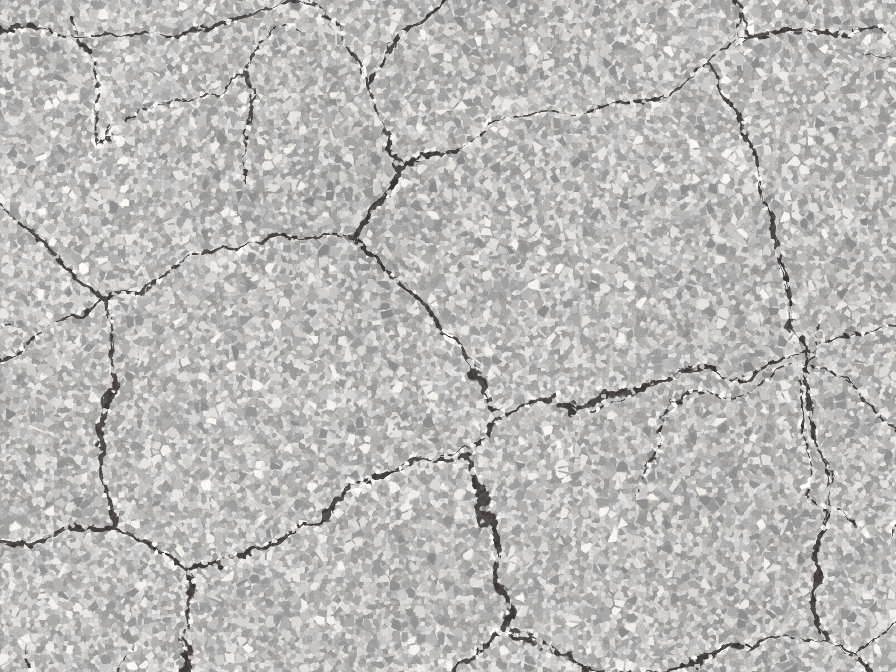
Reproduce this texture procedurally as a WebGL 1 fragment shader.

```glsl
precision highp float;
// Weathered grey asphalt: fine angular grit and scattered stones, split by dark cracks.
// Grit, stones and slabs are Voronoi cells; gradient noise bends the slab borders
// into jagged cracks, and loose grains roughen and brighten the crack edges.

uniform vec2 u_resolution;

#define SLAB_SCALE vec2(2.05, 2.7)
#define SLAB_TILT 0.26
#define BRANCH_SCALE 4.6
#define CRACK_WIDTH 0.0031
#define GRIT_SCALE 150.0
#define STONE_SCALE 74.0
#define GRIT_CONTRAST 0.30
#define STONE_CONTRAST 0.42
#define BASE_TONE 0.755
#define SEED vec2(3.37, 7.61)

vec3 hash3(vec2 p) {
  vec3 q = fract(p.xyx * vec3(0.1031, 0.1030, 0.0973));
  q += dot(q, q.yxz + 33.33);
  return fract((q.xxy + q.yzz) * q.zyx);
}

float cornerSlope(vec2 corner, vec2 offset) {
  return dot(hash3(corner).xy * 2.0 - 1.0, offset);
}

float gradientNoise(vec2 p) {
  vec2 i = floor(p), f = fract(p);
  vec2 u = f * f * f * (f * (f * 6.0 - 15.0) + 10.0);
  vec2 e = vec2(1.0, 0.0);
  return mix(mix(cornerSlope(i, f), cornerSlope(i + e, f - e), u.x),
             mix(cornerSlope(i + e.yx, f - e.yx), cornerSlope(i + e.xx, f - e.xx), u.x), u.y);
}

vec2 wander(vec2 p) {
  return vec2(gradientNoise(p), gradientNoise(p + 37.7));
}

// Voronoi cell: border distance, two random values of the cell, one of the border
vec4 cells(vec2 p, float jitter) {
  vec2 base = floor(p);
  vec2 nearest = vec2(8.0), second = vec2(9.0);
  vec3 nearestId = vec3(0.0), secondId = vec3(0.0);
  for (int j = -1; j <= 1; j++) {
    for (int i = -1; i <= 1; i++) {
      vec2 cell = base + vec2(float(i), float(j));
      vec3 id = hash3(cell);
      vec2 r = cell + 0.5 + jitter * (id.xy - 0.5) - p;
      if (dot(r, r) < dot(nearest, nearest)) {
        second = nearest;
        secondId = nearestId;
        nearest = r;
        nearestId = id;
      } else if (dot(r, r) < dot(second, second)) {
        second = r;
        secondId = id;
      }
    }
  }
  float border = dot(0.5 * (nearest + second), normalize(second - nearest));
  float other = fract(nearestId.z * 17.3 + nearestId.x * 9.1);
  return vec4(border, nearestId.z, other, fract(nearestId.z + secondId.z));
}

// Distance to the rim of the nearest crack, negative inside it
float crackRim(vec2 p, float side) {
  float c = cos(SLAB_TILT), s = sin(SLAB_TILT);
  mat2 tilt = mat2(c, -s, s, c);
  vec2 bent = p + 0.06 * wander(p * 5.0) + 0.024 * wander(p * 16.0)
            + 0.010 * wander(p * 48.0) + 0.004 * wander(p * 120.0);
  float swell = 1.0 + 1.5 * gradientNoise(p * 9.0) + 0.9 * gradientNoise(p * 35.0);
  float meanScale = 0.5 * (SLAB_SCALE.x + SLAB_SCALE.y);

  // main cracks around the slabs
  vec4 slab = cells(tilt * bent * SLAB_SCALE + SEED, 0.65);
  float rim = slab.x / meanScale - CRACK_WIDTH * swell * mix(0.7, 1.2, slab.w);

  // side strands that split off and rejoin, leaving small islands
  vec2 strayed = bent + 0.035 * wander(p * 11.0 + 50.0);
  vec4 strand = cells(tilt * strayed * SLAB_SCALE + SEED, 0.65);
  float split = smoothstep(0.08, 0.2, gradientNoise(p * 4.5 + 11.0));
  rim = min(rim, strand.x / meanScale - mix(-0.03, 0.5 * CRACK_WIDTH * swell, split));

  // thin branches, mostly toward the left and right sides
  vec4 branch = cells(tilt * bent * BRANCH_SCALE + SEED.yx, 0.8);
  float zone = gradientNoise(p * 1.9 + 5.0) + 0.7 * side - 0.22;
  float shown = smoothstep(0.0, 0.12, zone) * step(0.35, branch.w);
  return min(rim, branch.x / BRANCH_SCALE - mix(-0.03, 0.55 * CRACK_WIDTH * swell, shown));
}

vec3 pavement(vec2 p, float rim, float pixel) {
  // grit with darker gaps, then larger stones on top
  vec4 grit = cells(p * GRIT_SCALE, 1.0);
  float tone = BASE_TONE + GRIT_CONTRAST * (grit.y - 0.5);
  tone -= 0.08 * (1.0 - smoothstep(0.0, 0.12, grit.x));
  vec4 stone = cells(p * STONE_SCALE + 19.0, 1.0);
  float cover = step(0.68, stone.y) * smoothstep(0.06, 0.14, stone.x);
  tone = mix(tone, BASE_TONE + STONE_CONTRAST * (stone.z - 0.5), cover);

  // pale crumbs beside the cracks, and the dark openings
  float beside = exp(-max(rim, 0.0) / 0.006);
  tone += 0.14 * beside * step(0.6, grit.z);
  float ragged = rim + 0.0035 * (grit.z - 0.45);
  float opening = 1.0 - smoothstep(-0.7 * pixel, 0.7 * pixel, ragged);
  opening *= 1.0 - 0.75 * step(0.86, grit.y);

  vec3 tint = mix(vec3(1.0, 1.0, 1.0), vec3(1.016, 1.0, 0.982), stone.z);
  vec3 crackColor = vec3(0.30, 0.28, 0.27) + 0.14 * (grit.y - 0.5);
  return mix(tone * tint, crackColor, opening);
}

void main() {
  float pixel = 1.0 / u_resolution.y;
  vec2 p = gl_FragCoord.xy * pixel;
  float side = abs(gl_FragCoord.x / u_resolution.x - 0.5);
  float rim = crackRim(p, side);
  vec3 color = vec3(0.0);
  for (int k = 0; k < 4; k++) {
    vec2 offset = vec2(mod(float(k), 2.0), floor(float(k) * 0.5)) - 0.5;
    color += 0.25 * pavement(p + 0.5 * pixel * offset, rim, pixel);
  }
  color += 0.04 * gradientNoise(p * 2.2 + 3.0);
  gl_FragColor = vec4(clamp(color, 0.0, 1.0), 1.0);
}
```
